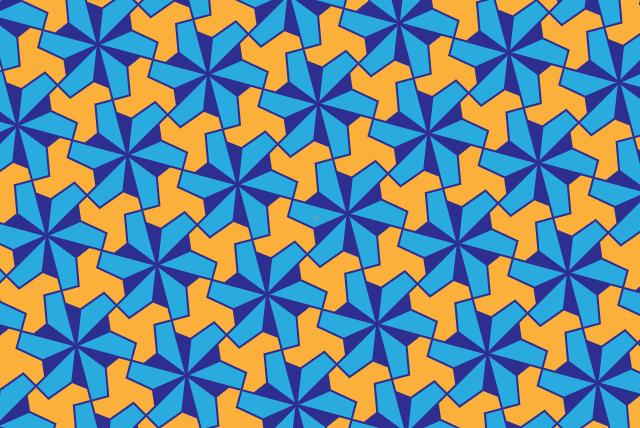
Reproduce this pattern procedurally as a WebGL 2 fragment shader.

```glsl
#version 300 es
precision highp float;

uniform vec2 u_resolution;
out vec4 fragColor;

const vec3 SKY = vec3(0.16, 0.67, 0.88);
const vec3 AMBER = vec3(0.98, 0.69, 0.23);
const vec3 NAVY = vec3(0.18, 0.18, 0.57);

// Corners of one blade and its dark gusset, in lattice spacings
const vec2 HUB = vec2(0.0);
const vec2 SHOULDER = vec2(0.25, 0.2);
const vec2 TIP = vec2(0.5, 0.156);
const vec2 JOINT = vec2(0.5, 0.0);
const vec2 NOTCH = 0.385 * vec2(0.5, 0.8660254);

// Signed distance to the line a-b, positive on its right
float edge(vec2 p, vec2 a, vec2 b) {
    vec2 along = normalize(b - a);
    return dot(p - a, vec2(along.y, -along.x));
}

float blade(vec2 p) {
    return max(max(edge(p, HUB, JOINT), edge(p, JOINT, TIP)),
               max(edge(p, TIP, SHOULDER), edge(p, SHOULDER, HUB)));
}

float gusset(vec2 p) {
    return max(edge(p, HUB, SHOULDER), max(edge(p, SHOULDER, NOTCH), edge(p, NOTCH, HUB)));
}

// Offset from the nearest point of a triangular lattice
vec2 hexCell(vec2 p) {
    vec2 s = vec2(1.0, 1.7320508);
    vec2 a = mod(p + 0.5 * s, s) - 0.5 * s;
    vec2 b = mod(p, s) - 0.5 * s;
    return dot(a, a) < dot(b, b) ? a : b;
}

mat2 rotation(float angle) {
    float c = cos(angle), s = sin(angle);
    return mat2(c, s, -s, c);
}

float coverage(float d, float pixel) {
    return clamp(0.5 - d / pixel, 0.0, 1.0);
}

void main() {
    vec2 uv = gl_FragCoord.xy / u_resolution.y;
    float spacing = 0.2664;
    float pixel = 1.0 / (u_resolution.y * spacing);

    // Lattice tilted by 15 degrees
    vec2 p = hexCell(rotation(radians(15.0)) * (uv - vec2(0.8123, 0.5)) / spacing);

    // Six blades, each with the neighbour it meets at the joint
    float blades = 1e3, gussets = 1e3;
    mat2 sixth = rotation(radians(60.0));
    for (int i = 0; i < 6; i++) {
        blades = min(blades, min(blade(p), blade(2.0 * JOINT - p)));
        gussets = min(gussets, gusset(p));
        p = sixth * p;
    }

    // Outlines straddle the blade edges
    float halfLine = 0.009;
    vec3 color = mix(AMBER, NAVY, coverage(min(blades, gussets) - halfLine, pixel));
    color = mix(color, SKY, coverage(blades + halfLine, pixel));

    // Tiny stray cross
    vec2 q = abs(uv - vec2(0.739, 0.4895));
    float cross_ = max(abs(q.x - q.y) * 0.7071 - 0.0007, max(q.x, q.y) - 0.0035);
    color = mix(color, vec3(0.9, 0.58, 0.25), coverage(cross_, 1.0 / u_resolution.y));

    fragColor = vec4(color, 1.0);
}
```
